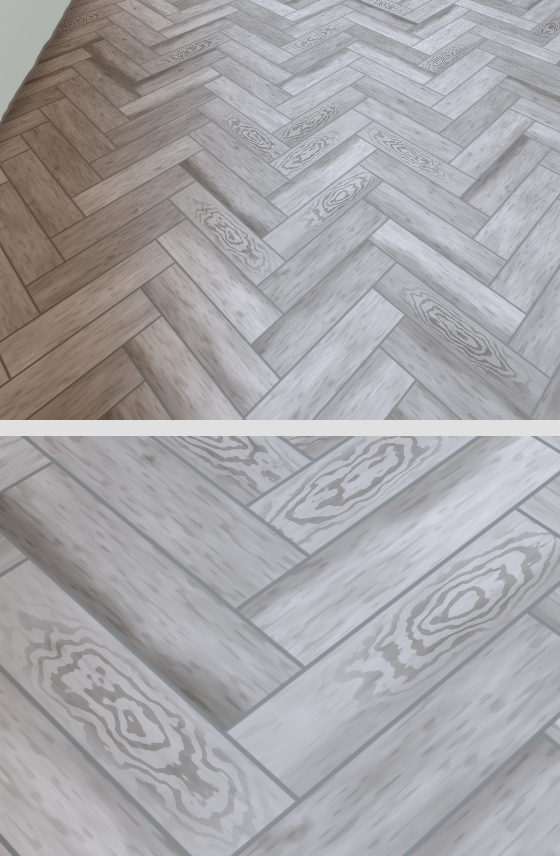
Top: the whole. Bottom: its middle third, enlarged.
This texture is drawn by a Shadertoy shader. Its source:

```glsl
// Herringbone floor of weathered wood planks, seen in perspective beside a pale wall.
// The canvas is projected onto the floor, where integer cells of one plank width
// are grouped into 4 x 1 planks; each plank gets its own grain, stains and figure.

const float PLANK_LENGTH = 4.0;
const float GROUT_HALF_WIDTH = 0.024;

float hash(vec2 p) {
    return fract(sin(dot(p, vec2(127.1, 311.7))) * 43758.5453);
}

float noise(vec2 p) {
    vec2 i = floor(p), f = fract(p);
    f = f * f * (3.0 - 2.0 * f);
    return mix(mix(hash(i), hash(i + vec2(1, 0)), f.x),
               mix(hash(i + vec2(0, 1)), hash(i + vec2(1, 1)), f.x), f.y);
}

float fbm(vec2 p) {
    float sum = 0.0, amplitude = 0.5;
    for (int k = 0; k < 4; k++) {
        sum += amplitude * noise(p);
        p = p * 2.03 + 17.3;
        amplitude *= 0.5;
    }
    return sum;
}

// Perspective projection; the result is measured in plank widths along both plank directions
vec2 projectToFloor(vec2 p) {
    float depth = 1.0 / (1.632 - p.y);
    float side = ((p.x - 0.738) * depth + 0.3066) * 4.0 / 0.2096;
    float away = (depth - 0.9057) * 4.0 / 0.1455;
    return 0.5 * vec2(side - away, side + away);
}

// Finds the plank: xy = position along and across it, zw = its identity
vec4 herringbone(vec2 q) {
    vec2 cell = floor(q), f = q - cell;
    float stepIndex = mod(cell.x + cell.y, 2.0 * PLANK_LENGTH);
    if (stepIndex < PLANK_LENGTH)
        return vec4(stepIndex + f.x, f.y, cell.x - stepIndex, cell.y);
    stepIndex -= PLANK_LENGTH;
    return vec4(stepIndex + f.y, f.x, cell.x + 0.5, cell.y - stepIndex);
}

// Oval growth rings, warped by noise
float ringFigure(vec2 w, vec2 seed) {
    float centre = 1.0 + 2.0 * hash(seed + 5.1);
    vec2 d = vec2((w.x - centre) * 0.45, (w.y - 0.5) * 1.5);
    float radius = length(d) + 0.5 * fbm(w * vec2(2.0, 4.0) + seed * 7.0);
    float rings = smoothstep(-0.1, 0.6, sin(radius * 42.0));
    return rings * smoothstep(1.0, 0.3, length(d)) * smoothstep(0.0, 0.2, 0.5 - abs(w.y - 0.5));
}

float knot(vec2 w, vec2 seed) {
    vec2 centre = vec2(0.4 + 3.2 * hash(seed + 8.3), 0.2 + 0.6 * hash(seed + 2.9));
    float d = length((w - centre) * vec2(0.55, 1.0));
    return smoothstep(0.13, 0.02, d + 0.05 * noise(w * 14.0));
}

// Wood brightness, 0 = dark stain, 1 = bleached
float woodShade(vec2 w, vec2 id) {
    vec2 seed = id * 3.17;
    float shade = 0.54 + 0.38 * hash(id + 0.7);
    shade += 0.42 * (fbm(w * vec2(0.9, 3.0) + seed) - 0.47);
    shade += 0.30 * (fbm(w * vec2(3.0, 18.0) + seed) - 0.47);
    // Dark stain creeping in from one long side
    float fromSide = hash(id + 4.4) < 0.5 ? w.y : 1.0 - w.y;
    float reach = 0.5 * fbm(vec2(w.x * 0.9, w.y * 2.0) + seed + 9.0);
    float stain = smoothstep(reach + 0.22, reach - 0.12, fromSide);
    shade -= 0.42 * stain * smoothstep(0.45, 0.9, hash(id + 6.2));
    // Fine pores
    shade -= 0.16 * smoothstep(0.66, 0.9, noise(w * vec2(5.0, 26.0) + seed));
    shade -= 0.32 * knot(w, id) * step(0.45, hash(id + 3.8));
    if (hash(id + 1.9) > 0.87)
        shade = mix(shade, 0.76, 0.5) - 0.40 * ringFigure(w, id);
    return clamp(shade, 0.0, 1.05);
}

// Painted wall with a ragged seal along the floor
vec3 addWall(vec3 floorColor, vec2 p, float pixel) {
    float d = dot(p - vec2(0.0, 0.701), normalize(vec2(-0.299, 0.179)));
    d += 0.005 * (noise(p * 45.0) - 0.5);
    vec3 paint = vec3(0.64, 0.66, 0.64) + 0.06 * p.y - 0.1 * p.x;
    vec3 seal = vec3(0.40, 0.37, 0.34);
    floorColor *= 1.0 - 0.25 * smoothstep(-0.05, 0.0, d);
    vec3 wall = mix(seal, paint, smoothstep(0.004, 0.009, d));
    return mix(floorColor, wall, smoothstep(-pixel, pixel, d));
}

void mainImage(out vec4 fragColor, in vec2 fragCoord) {
    vec2 p = fragCoord / iResolution.y;
    vec2 q = projectToFloor(p);
    float blur = 0.5 * length(fwidth(q));
    vec4 plank = herringbone(q);

    // Warm shade on the left, cool daylight and a soft sheen towards the right
    float daylight = smoothstep(0.05, 0.68, p.x + 0.06 * (p.y - 0.5));
    float sheen = exp(-pow((p.x - 0.92) / 0.33, 2.0));
    float shade = woodShade(plank.xy, plank.zw) + 0.13 * sheen;
    vec3 warmWood = mix(vec3(0.30, 0.22, 0.16), vec3(0.60, 0.52, 0.46), shade);
    vec3 coolWood = mix(vec3(0.42, 0.41, 0.40), vec3(0.78, 0.79, 0.825), shade);
    vec3 color = mix(warmWood, coolWood, daylight);

    // Grout around each plank
    vec2 toEdge = min(plank.xy, vec2(PLANK_LENGTH, 1.0) - plank.xy);
    float edge = min(toEdge.x, toEdge.y);
    vec3 grout = mix(vec3(0.31, 0.26, 0.22), vec3(0.52, 0.55, 0.57), daylight);
    float line = 1.0 - smoothstep(GROUT_HALF_WIDTH - blur, GROUT_HALF_WIDTH + blur, edge);
    color = mix(color, grout, 0.9 * line);

    fragColor = vec4(addWall(color, p, 1.0 / iResolution.y), 1.0);
}
```
